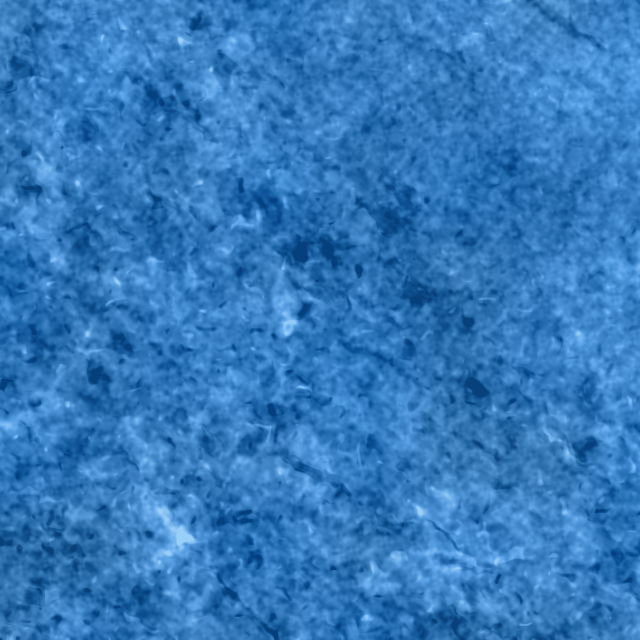
A WebGL 1 fragment shader for this texture:

```glsl
precision highp float;
// Weathered blue rock face: slanted mottling, coarse grain, crumbly pale patches, dark cracks.
// Layers of value noise sum to one tone value (mean 0, deviation about 1), which a
// six-step colour ramp turns into blue; cracks are tapered strokes scattered on a grid.

uniform vec2 u_resolution;

// Colours from darkest to brightest
const vec3 SHADOW = vec3(0.02, 0.25, 0.49);
const vec3 DEEP   = vec3(0.06, 0.33, 0.59);
const vec3 DARK   = vec3(0.14, 0.42, 0.675);
const vec3 MID    = vec3(0.22, 0.49, 0.75);
const vec3 LIGHT  = vec3(0.29, 0.57, 0.83);
const vec3 PALE   = vec3(0.38, 0.65, 0.91);
const vec3 GLINT  = vec3(0.60, 0.81, 0.97);
const vec3 TINT   = vec3(0.014, 0.0, -0.02);  // greyer or purer blue

// Feature sizes, in repeats per canvas
const float BROAD_SCALE  = 2.6;
const float MOTTLE_SCALE = 12.0;
const float LEDGE_SCALE  = 7.0;
const float PATCH_SCALE  = 6.0;
const float PIT_SCALE    = 26.0;
const float FLECK_SCALE  = 64.0;
const float GRAIN_SCALE  = 96.0;
const float CRACK_CELLS  = 5.0;

// Strengths, in tone units
const float BROAD_AMOUNT  = 0.85;
const float MOTTLE_AMOUNT = 0.72;
const float RELIEF_AMOUNT = 0.40;
const float GRAIN_AMOUNT  = 0.88;
const float PATCH_AMOUNT  = 0.9;
const float PIT_AMOUNT    = 1.3;
const float FLECK_AMOUNT  = 1.6;
const float CRACK_AMOUNT  = 1.6;

const float TONE_STEP = 0.92;                 // tone between ramp colours
const float TONE_SHIFT = 0.03;                // overall brightness
const float CRACK_SHARE = 0.4;                // share of cells with a crack
const vec2 SLANT = vec2(0.77, -0.64);         // cracks fall to the right
const vec2 STRETCH = vec2(0.75, 1.15);        // mottling runs along the slant
const mat2 TURN = mat2(0.8, 0.6, -0.6, 0.8);

float hash(vec2 p) {
  vec3 q = fract(p.xyx * 0.1031);
  q += dot(q, q.yzx + 33.33);
  return fract((q.x + q.y) * q.z);
}

// Smooth value noise from -1 to 1
float noise(vec2 p) {
  vec2 i = floor(p), f = fract(p);
  f = f * f * (3.0 - 2.0 * f);
  float low  = mix(hash(i), hash(i + vec2(1.0, 0.0)), f.x);
  float high = mix(hash(i + vec2(0.0, 1.0)), hash(i + 1.0), f.x);
  return 2.0 * mix(low, high, f.y) - 1.0;
}

// Four octaves, each turned to hide the lattice
float fbm(vec2 p, float gain) {
  float sum = 0.0, weight = 1.0;
  for (int i = 0; i < 4; i++) {
    sum += weight * noise(p);
    p = TURN * p * 2.03 + 17.3;
    weight *= gain;
  }
  return sum;
}

// Tapered strokes along x, one at most per cell; 1 inside a crack
float cracks(vec2 p) {
  vec2 home = floor(p);
  float ink = 0.0;
  for (int y = -1; y <= 1; y++) {
    for (int x = -1; x <= 1; x++) {
      vec2 cell = home + vec2(float(x), float(y));
      vec2 d = p - cell - vec2(hash(cell + 3.1), hash(cell + 7.7));
      d.y += d.x * 0.5 * (hash(cell + 23.3) - 0.5);
      float taper = clamp(1.0 - abs(d.x) / mix(0.2, 0.6, hash(cell + 13.9)), 0.0, 1.0);
      float width = mix(0.025, 0.085, pow(hash(cell + 31.7), 2.0)) * sqrt(taper);
      float body = 1.0 - smoothstep(0.2 * width, width + 0.01, abs(d.y));
      float present = step(hash(cell + 41.2), CRACK_SHARE);
      ink = max(ink, present * body * smoothstep(0.0, 0.35, taper));
    }
  }
  return ink;
}

vec3 ramp(float tone) {
  float x = tone / TONE_STEP + 2.0;
  vec3 c = mix(SHADOW, DEEP, clamp(x + 1.0, 0.0, 1.0));
  c = mix(c, DARK,  clamp(x, 0.0, 1.0));
  c = mix(c, MID,   clamp(x - 1.0, 0.0, 1.0));
  c = mix(c, LIGHT, clamp(x - 2.0, 0.0, 1.0));
  c = mix(c, PALE,  clamp(x - 3.0, 0.0, 1.0));
  return mix(c, GLINT, clamp((x - 4.0) * 0.6, 0.0, 1.0));
}

void main() {
  vec2 uv = gl_FragCoord.xy / min(u_resolution.x, u_resolution.y);

  // Ragged coordinates, turned to the slant
  vec2 ragged = uv + 0.008 * vec2(noise(uv * 21.0), noise(uv * 21.0 + 50.0))
                   + 0.006 * vec2(noise(uv * 67.0), noise(uv * 67.0 + 90.0));
  vec2 along = vec2(dot(ragged, SLANT), dot(ragged, vec2(-SLANT.y, SLANT.x))) + 4.0;
  vec2 grainy = along * STRETCH;

  // Calm zones to the upper right, rougher ones elsewhere
  float calm = smoothstep(0.7, 1.7, uv.x + uv.y + 0.3 * noise(uv * 4.0 + 8.0));
  float rough = mix(1.15, 0.65, calm) + 0.25 * noise(uv * 5.0 + 31.0);

  // Mottling, side-lit relief and grain
  float tone = TONE_SHIFT + BROAD_AMOUNT * noise(grainy * BROAD_SCALE + 5.0) + 0.35 * calm - 0.1;
  tone += MOTTLE_AMOUNT * rough * fbm(grainy * MOTTLE_SCALE, 0.9);
  vec2 ledge = grainy * LEDGE_SCALE + 60.0;
  tone += RELIEF_AMOUNT * rough * (fbm(ledge, 0.7) - fbm(ledge + vec2(0.04, 0.17), 0.7));
  tone += GRAIN_AMOUNT * (noise(uv * GRAIN_SCALE) + 0.75 * noise(TURN * uv * GRAIN_SCALE * 1.7));

  // Crumbly pale patches with bright flecks, dark pits and cracks
  float patches = smoothstep(0.2, 1.1, fbm(ragged * PATCH_SCALE + 21.0, 0.75));
  float fleck = noise(ragged * FLECK_SCALE + 11.0);
  tone += PATCH_AMOUNT * rough * patches * (1.0 + 0.6 * fleck);
  tone += FLECK_AMOUNT * rough * (smoothstep(0.6, 1.0, fleck) - smoothstep(0.6, 1.0, -fleck));
  tone -= PIT_AMOUNT * rough * smoothstep(0.5, 1.0, fbm(grainy * PIT_SCALE + 77.0, 0.5));
  tone -= CRACK_AMOUNT * cracks(along * CRACK_CELLS);

  vec3 colour = ramp(tone) + TINT * noise(uv * 7.0 + 70.0);
  gl_FragColor = vec4(colour, 1.0);
}
```
